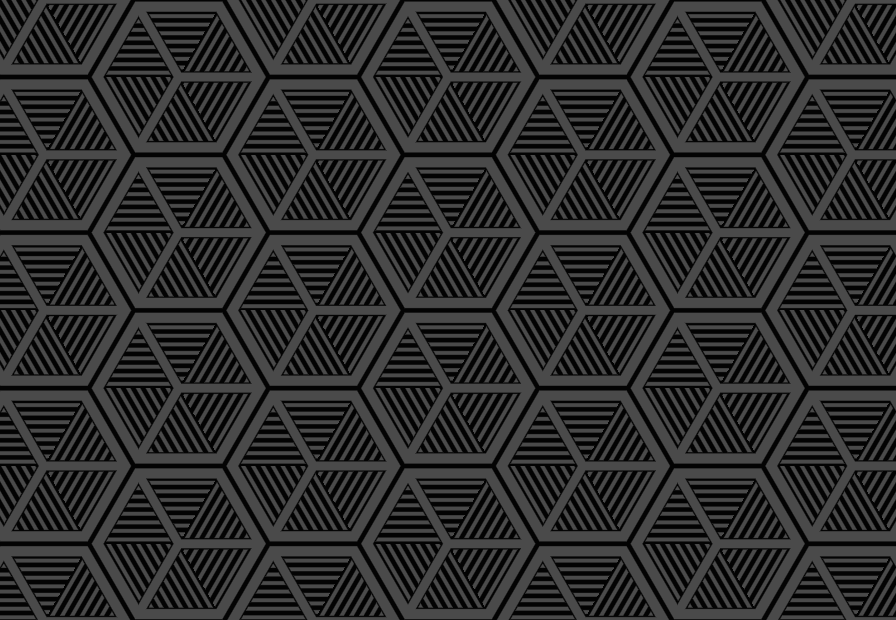
Reproduce this pattern procedurally as a Shadertoy shader.

```glsl
// Antialiased coverage of the region where d is negative
float cover(float d, float pixel) {
    return clamp(0.5 - d / pixel, 0.0, 1.0);
}

// Offset from the nearest centre of a flat-topped hexagon grid of unit height
vec2 hexCell(vec2 p) {
    vec2 period = vec2(sqrt(3.0), 1.0);
    vec2 a = mod(p + 0.5 * period, period) - 0.5 * period;
    vec2 b = mod(p, period) - 0.5 * period;
    return dot(a, a) < dot(b, b) ? a : b;
}

// Turn the three 120 degree wedges onto the first one
vec2 foldThirds(vec2 q) {
    float third = 6.2831853 / 3.0;
    float turn = floor(mod(atan(q.y, q.x), 3.0 * third) / third) * third;
    float c = cos(turn), s = sin(turn);
    return vec2(c * q.x + s * q.y, c * q.y - s * q.x);
}

void mainImage(out vec4 fragColor, in vec2 fragCoord) {
    float scale = 3.985;
    float pixel = 1.25 * scale / iResolution.y;
    vec2 normal = vec2(sqrt(0.75), 0.5);

    vec2 cell = hexCell(fragCoord / iResolution.y * scale + vec2(-0.283, 0.01));
    vec2 size = abs(cell);
    float edge = 0.5 - max(size.y, dot(size, normal));

    // Rhombic panel between two spokes and the frame
    vec2 q = foldThirds(cell);
    float spoke = min(q.y, dot(q, normal));
    float panel = min(spoke - 0.029, edge - 0.081);

    // Seven stripes on each side of the panel's diagonal
    float side = dot(q, vec2(normal.x, -normal.y));
    float across = side > 0.0 ? side : 0.419 - q.y;
    float stripe = abs(fract(across / 0.055) - 0.5) * 0.055 - 0.0126;

    // Frame and spokes, then outlined stripes, then the gap between cells
    float light = cover(panel, pixel);
    light = max(light, cover(max(stripe, 0.008 - panel), pixel));
    light *= cover(0.015 - edge, pixel);

    fragColor = vec4(mix(vec3(0.01), vec3(0.29), light), 1.0);
}
```
